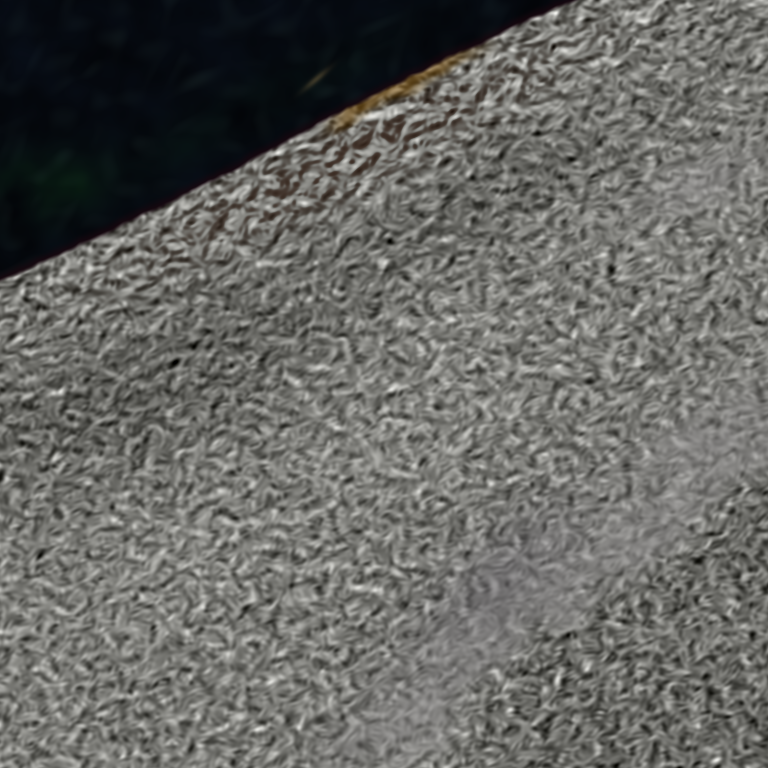
Give the GLSL for this texture, as a WebGL 2 fragment shader.

```glsl
#version 300 es
precision highp float;
// Coarse sunlit asphalt with worn patches, sloping up to a dark grassy verge.

#define GRAIN_CELLS 54.0
#define GRAIN_CONTRAST 0.165
#define COARSE_CONTRAST 0.08
#define FINE_CONTRAST 0.085
#define WAVE_NUMBER 5.8
#define EDGE_SOFTNESS 0.004
#define ASPHALT vec3(0.473, 0.473, 0.455)
#define WORN vec3(0.515, 0.51, 0.505)
#define VERGE vec3(0.02, 0.035, 0.06)
#define MOSS vec3(0.03, 0.105, 0.06)
#define OCHRE vec3(0.42, 0.31, 0.13)
#define RUST vec3(0.24, 0.16, 0.12)

uniform vec2 u_resolution;
out vec4 fragColor;

vec3 hash3(vec2 cell) {
    vec3 h = fract(vec3(cell.xyx) * vec3(0.1031, 0.1030, 0.0973));
    h += dot(h, h.yxz + 33.33);
    return fract((h.xxy + h.yzz) * h.zyx);
}

// Cellular noise of short waves: each cell holds one randomly turned ripple.
float rippleNoise(vec2 p, float spread) {
    vec2 cell = floor(p);
    float sum = 0.0;
    for (int j = -1; j <= 1; j++) {
        for (int i = -1; i <= 1; i++) {
            vec2 id = cell + vec2(i, j);
            vec3 rnd = hash3(id + 71.0);
            vec3 turn = hash3(id.yx + 173.0);
            vec2 r = p - id - rnd.xy;
            float falloff = max(1.0 - dot(r, r), 0.0);
            float angle = 1.57 + (rnd.z - 0.5) * spread;
            vec2 dir = vec2(cos(angle), sin(angle));
            float wave = WAVE_NUMBER * (0.75 + 0.5 * turn.y);
            sum += falloff * falloff * falloff * cos(wave * dot(r, dir) + 6.283 * turn.x);
        }
    }
    return sum;
}

// Broad mottling from layered sines.
float mottle(vec2 p) {
    float sum = 0.0, amp = 0.5;
    for (int i = 0; i < 4; i++) {
        p = mat2(0.8, 0.6, -0.6, 0.8) * p * 1.7 + 1.3;
        sum += amp * sin(p.x + sin(p.y * 1.3)) * sin(p.y + sin(p.x * 0.9));
        amp *= 0.65;
    }
    return sum;
}

// Soft elliptical spot, turned by the given angle.
float spot(vec2 p, vec2 centre, vec2 size, float angle) {
    vec2 r = p - centre;
    float c = cos(angle), s = sin(angle);
    r = vec2(c * r.x + s * r.y, c * r.y - s * r.x) / size;
    return exp(-dot(r, r));
}

float edgeHeight(float x) {
    return 0.635 + 0.485 * x + 0.006 * sin(8.0 * x + 3.3);
}

vec3 vergeColour(vec2 p, float depth) {
    float blotch = mottle(p * 14.0);
    vec3 col = VERGE * (1.0 + 0.5 * blotch);
    float moss = spot(p, vec2(0.04, 0.755), vec2(0.09, 0.05), 0.2)
               + 0.4 * spot(p, vec2(0.33, 0.86), vec2(0.25, 0.035), 0.45);
    col = mix(col, MOSS, clamp(moss * (0.6 + 0.7 * blotch), 0.0, 1.0));
    // Faint grass blades
    float blades = rippleNoise(mat2(0.7, 0.7, -0.7, 0.7) * p * vec2(34.0, 15.0), 2.0);
    col += vec3(0.018, 0.026, 0.023) * max(blades, 0.0);
    col += vec3(0.20, 0.15, 0.08) * spot(p, vec2(0.412, 0.897), vec2(0.021, 0.004), 0.7);
    return mix(col, vec3(0.10, 0.025, 0.055), 0.8 * smoothstep(0.016, 0.0, depth));
}

vec3 roadColour(vec2 p, float depth) {
    vec2 lane = vec2(0.9 * p.x + 0.44 * p.y, 0.9 * p.y - 0.44 * p.x);
    float blotch = mottle(p * 9.0);
    float flecks = mottle(lane * vec2(22.0, 38.0));

    // Worn diagonal band, its offshoots, and the rough corner under it
    float bandOffset = p.y - (0.01 + 0.78 * (p.x - 0.45)) + 0.035 * blotch + 0.015 * flecks;
    float band = smoothstep(-0.075, -0.01, bandOffset)
               * smoothstep(0.12, 0.0, bandOffset) * smoothstep(0.35, 0.5, p.x);
    float worn = max(0.85 * band, spot(p, vec2(0.93, 0.43), vec2(0.12, 0.05), 0.5));
    worn = max(worn, 0.8 * spot(p, vec2(0.92, 0.765), vec2(0.10, 0.035), 0.4));
    worn *= clamp(0.9 + 0.35 * flecks, 0.0, 1.0);
    float violet = spot(p, vec2(0.65, 0.25), vec2(0.14, 0.055), 0.75);
    float corner = smoothstep(-0.03, -0.10, bandOffset) * smoothstep(0.55, 0.7, p.x);

    // Grain: flattened near the verge, rounder in the foreground
    float spread = mix(2.1, 3.14, smoothstep(0.1, 0.5, depth));
    vec2 q = lane * vec2(0.85, 1.1) * GRAIN_CELLS;
    float grain = GRAIN_CONTRAST * rippleNoise(q, spread)
                + COARSE_CONTRAST * rippleNoise(q * 0.57 + 7.0, spread)
                + FINE_CONTRAST * rippleNoise(q * 1.75 + 19.0, 3.14);
    float shoulder = smoothstep(0.16, 0.03, depth);
    float strength = (1.0 - 0.62 * worn) * (1.0 - 0.35 * violet);
    strength *= 1.0 + 0.3 * shoulder + 0.1 * corner;

    // Broad light and shade
    float shade = -0.085 * spot(p, vec2(0.18, 0.49), vec2(0.33, 0.11), 0.42)
                - 0.06 * spot(p, vec2(0.63, 0.74), vec2(0.24, 0.06), 0.45)
                + 0.035 * spot(p, vec2(0.52, 0.48), vec2(0.3, 0.11), 0.5)
                + 0.02 * spot(p, vec2(0.15, 0.2), vec2(0.3, 0.12), 0.5)
                - 0.06 * corner + 0.02 * blotch + 0.02 * flecks;
    vec3 col = mix(ASPHALT, WORN, worn) + shade;
    col = mix(col, vec3(0.44, 0.43, 0.445), 0.55 * violet);
    col += grain * strength;

    // Rusty gaps and an ochre strip along the shoulder
    float rust = spot(p, vec2(0.45, 0.79), vec2(0.28, 0.045), 0.46);
    col = mix(col, RUST, rust * smoothstep(0.06, -0.16, grain + 0.05 * flecks) * 0.75);
    float strip = smoothstep(0.41, 0.46, p.x) * smoothstep(0.66, 0.56, p.x)
                * smoothstep(0.03, 0.008, depth + 0.008 * flecks);
    return mix(col, OCHRE + 0.6 * grain, 0.85 * strip);
}

void main() {
    vec2 p = gl_FragCoord.xy / u_resolution;
    float depth = edgeHeight(p.x) - p.y + 0.003 * mottle(p * 30.0);
    float road = smoothstep(-EDGE_SOFTNESS, EDGE_SOFTNESS, depth);
    vec3 col = mix(vergeColour(p, -depth), roadColour(p, depth), road);
    fragColor = vec4(clamp(col, 0.0, 1.0), 1.0);
}
```
